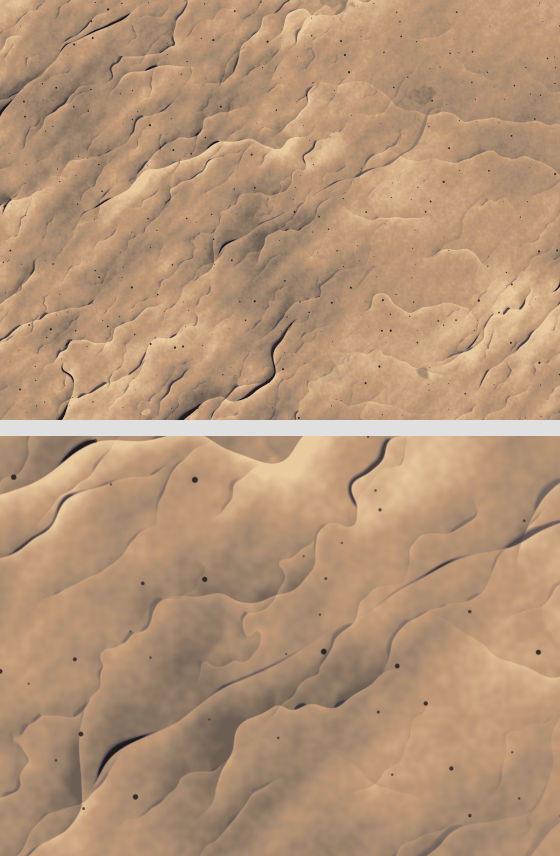
Top: the whole. Bottom: its middle third, enlarged.
Give the GLSL for this texture, as a WebGL 2 fragment shader.

```glsl
#version 300 es
precision highp float;
// Wind-blown dunes seen from above under a low sun at the lower right.
// Crests are level lines of noise-warped phases: lit on the near side, shaded
// and partly shadowed behind; soft folds, pebbles and bare ground complete it.
#define DEEP vec3(0.53, 0.45, 0.38)
#define BROWN vec3(0.65, 0.54, 0.44)
#define SAND vec3(0.76, 0.60, 0.465)
#define BRIGHT vec3(0.85, 0.71, 0.555)
#define DUSK vec3(0.29, 0.28, 0.34)
#define BLACK vec3(0.12, 0.10, 0.11)
#define DUNE_ANGLE 0.58
#define DUNE_FREQ 4.4
#define RIPPLE_ANGLE -0.12
#define RIPPLE_FREQ 8.0
#define PEBBLE_CELLS 26.0
#define PEBBLE_SHARE 0.42

uniform vec2 u_resolution;
out vec4 fragColor;

vec2 hash2(vec2 c) {
  vec3 h = fract(c.xyx * vec3(0.1031, 0.1030, 0.0973));
  h += dot(h, h.yzx + 33.33);
  return fract((h.xx + h.yz) * h.zy);
}

float corner(vec2 cell, vec2 offset) {
  float a = 6.2832 * hash2(cell + 200.0).x;
  return dot(vec2(cos(a), sin(a)), offset);
}

// Gradient noise, about -0.7 to 0.7
float noise(vec2 p) {
  vec2 i = floor(p), f = p - i;
  vec2 w = f * f * f * (f * (f * 6.0 - 15.0) + 10.0);
  vec2 e = vec2(0.0, 1.0);
  return mix(mix(corner(i, f), corner(i + e.yx, f - e.yx), w.x),
             mix(corner(i + e, f - e), corner(i + 1.0, f - 1.0), w.x), w.y);
}

// Rises by one from each crest to the next
float phase(vec2 p, vec2 across, float freq, float seed) {
  vec2 q = p * freq;
  return dot(q, across) + 0.8 * noise(q * 0.45 + seed)
       + 0.42 * noise(q * 1.3 + seed) + 0.1 * noise(q * 3.7 + seed);
}

// One family of crests: x = sunlit rim, y = soft shade, z = hard shadow
vec3 crests(vec2 p, float angle, float freq, float seed) {
  vec2 across = vec2(-sin(angle), cos(angle)), e = vec2(0.002, 0.0);
  float s = phase(p, across, freq, seed);
  vec2 slope = vec2(phase(p + e, across, freq, seed) - s,
                    phase(p + e.yx, across, freq, seed) - s) / e.x;
  float steep = max(length(slope), 0.45 * freq);
  float id = floor(s + 0.5), f = s - id;
  float d = f / steep;
  float pixel = 1.0 / u_resolution.y;

  float presence = smoothstep(-0.2, 0.18, noise(p * freq * 0.65 + id * 7.3 + seed));
  presence *= 1.0 - smoothstep(0.2, 0.5, abs(f));
  float turned = smoothstep(0.1, 0.6, -slope.x / steep);
  float behind = smoothstep(-0.5 * pixel - 0.0004, 0.5 * pixel + 0.0004, d);

  float near = min(d, 0.0) * freq;
  float lit = (1.0 - behind) * (0.6 * exp(near / 0.13) + 0.5 * exp(near / 0.03));
  float shade = behind * exp(-max(d, 0.0) * freq / 0.17) * (0.35 + 0.65 * turned);
  float patchy = smoothstep(-0.15, 0.3, noise(p * freq * 1.9 + seed + 31.0));
  float width = 0.075 / freq * patchy * turned * presence;
  float shadow = behind * (1.0 - smoothstep(width * 0.4, width + pixel, d))
               * smoothstep(0.0006, 0.0035, width);
  return vec3(lit * presence, shade * presence, shadow);
}

// Sparse dark grains, one at most per cell
float pebbles(vec2 p) {
  vec2 q = p * PEBBLE_CELLS, cell = floor(q);
  vec2 r = hash2(cell + 17.0), place = 0.1 + 0.8 * hash2(cell + 71.0);
  float size = mix(0.0008, 0.0026, r.y * r.y * r.y);
  float d = length(q - cell - place) / PEBBLE_CELLS;
  float soft = 0.5 / u_resolution.y + 0.0003;
  return step(r.x, PEBBLE_SHARE) * (1.0 - smoothstep(size - soft, size + soft, d))
       * (0.5 + 0.4 * r.y);
}

// Ragged islands of grey ground between the ripples
float bareGround(vec2 p) {
  vec2 q = p * 4.5, cell = floor(q);
  vec2 r = hash2(cell + 5.0);
  vec2 v = (q - cell - 0.5) * vec2(1.0, 1.6);
  float d = length(v) + 0.3 * noise(p * 19.0) + 0.18 * noise(p * 55.0);
  float size = 0.04 + 0.15 * r.y;
  return step(r.x, 0.25) * (1.0 - smoothstep(size - 0.05, size + 0.05, d));
}

vec3 sandRamp(float t) {
  vec3 c = mix(DEEP, BROWN, clamp(t * 3.0, -0.9, 1.0));
  c = mix(c, SAND, clamp(t * 3.0 - 1.0, 0.0, 1.0));
  return mix(c, BRIGHT, clamp(t * 3.0 - 2.0, 0.0, 1.7));
}

void main() {
  vec2 p = gl_FragCoord.xy / u_resolution.y;
  float drift = 0.3 * noise(p * 2.3 + 9.0);
  float east = smoothstep(0.6, 1.0, p.x + drift);
  float lowEast = smoothstep(0.92, 1.1, p.x - 0.6 * p.y + 0.3 * drift);
  float dunes = max(1.0 - east, lowEast);

  // Dunes with ever smaller folds, then flat ripples
  vec3 relief = vec3(0.0);
  float freq = DUNE_FREQ, weight = mix(0.1, 1.0, dunes);
  for (int i = 0; i < 3; i++) {
    float k = float(i);
    relief += weight * crests(p, DUNE_ANGLE + 0.12 * k, freq, 3.7 + 14.5 * k);
    freq *= 2.0;
    weight = dunes * (0.8 - 0.4 * k);
  }
  relief += crests(p, RIPPLE_ANGLE, RIPPLE_FREQ, 42.6) * (1.0 - dunes) * vec3(0.75, 0.6, 0.3);

  // Soft folds and streaks along the wind
  vec2 along = vec2(cos(0.8), sin(0.8));
  vec2 w = vec2(dot(p, along), dot(p, vec2(-along.y, along.x)));
  float tone = mix(0.57, 0.66, east) + 0.55 * noise(p * 2.2 + 50.0);
  tone += (0.24 + 0.3 * dunes) * noise(w * vec2(3.5, 9.0));
  tone += (0.16 + 0.28 * dunes) * noise(w * vec2(9.0, 22.0) + 13.0);
  tone += (0.12 + 0.12 * dunes) * noise(w * vec2(22.0, 50.0) + 27.0);
  tone += 0.12 * noise(p * 60.0) + 0.14 * noise(p * 130.0);
  tone += 0.62 * relief.x - 0.68 * relief.y;

  vec3 color = sandRamp(tone);
  vec3 ground = DEEP * (1.0 + 0.3 * noise(p * 100.0));
  color = mix(color, ground, 0.75 * east * (1.0 - lowEast) * bareGround(p));
  color = mix(color, BLACK, pebbles(p));
  float shadow = clamp(relief.z, 0.0, 1.0);
  color = mix(color, mix(DUSK, BLACK, smoothstep(0.5, 1.0, shadow)), shadow);
  fragColor = vec4(color, 1.0);
}
```
